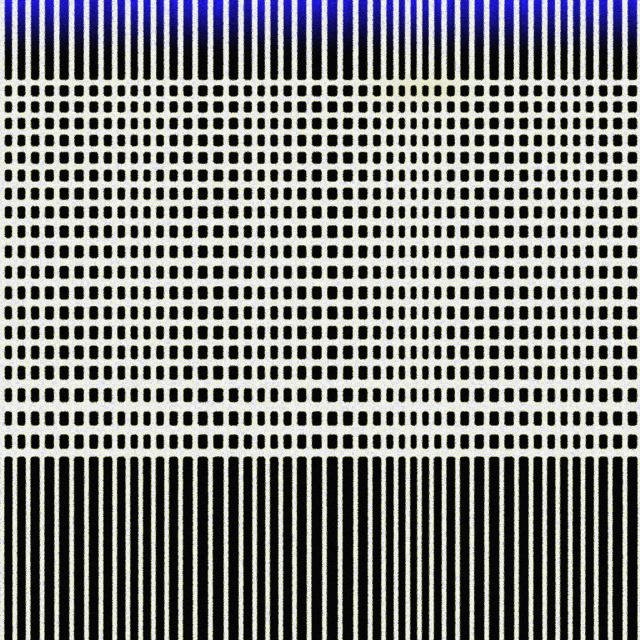
Reproduce this pattern procedurally as a Shadertoy shader.

```glsl
// A woven lattice of uneven white threads on black, with a blue glow along the top.

const int COLUMNS = 46;
const int ROWS = 19;
const float GRID_TOP = 0.125;      // heights are measured down from the top edge
const float GRID_BOTTOM = 0.7135;

const vec3 INK = vec3(0.01, 0.01, 0.025);
const vec3 PAPER = vec3(0.96, 0.97, 0.96);
const vec3 LAVENDER = vec3(0.75, 0.75, 0.94);
const vec3 STRAW = vec3(0.88, 0.88, 0.64);
const vec3 OLIVE = vec3(0.22, 0.23, 0.12);
const vec3 BLUE = vec3(0.10, 0.07, 0.88);

float hash(vec2 p) {
    vec3 q = fract(vec3(p.xyx) * 0.1031);
    q += dot(q, q.yzx + 33.33);
    return fract((q.x + q.y) * q.z);
}

float bump(float x, float centre, float width) {
    float t = (x - centre) / width;
    return exp(-0.5 * t * t);
}

// Middle of a dark column: even pitch, a slow sway and local bunching
float columnCentre(float i) {
    float sway = 0.0030 * cos(6.2832 * (i - 6.9) / 10.15);
    float bunching = 0.0117 * bump(i, 24.6, 2.7)
                   + 0.0026 * bump(i, 16.5, 1.2)
                   + 0.0018 * bump(i, 39.5, 1.8);
    return 0.0143 + 0.02164 * i + sway + bunching;
}

// Middle of a row of holes: the pitch grows downwards
float rowCentre(float j) {
    float stretch = -0.000306 * j * (float(ROWS - 1) - j);
    float drift = 0.0042 * bump(j, 11.0, 1.7) - 0.0029 * bump(j, 15.2, 1.0);
    return 0.1419 + 0.03046 * j + stretch + drift;
}

// Distance to the middle line of the nearest vertical thread
float threadDistance(float x) {
    float nearest = 1.0;
    float previous = columnCentre(-1.0);
    for (int i = 0; i <= COLUMNS; i++) {
        float centre = columnCentre(float(i));
        nearest = min(nearest, abs(x - 0.5 * (previous + centre)));
        previous = centre;
    }
    return nearest;
}

// Positive between the horizontal threads, and above and below the lattice
float rowGap(float y) {
    float gap = max(GRID_TOP - y, y - GRID_BOTTOM);
    for (int j = 0; j < ROWS; j++) {
        float halfHeight = mix(0.0086, 0.0112, float(j) / float(ROWS - 1));
        gap = max(gap, halfHeight - abs(y - rowCentre(float(j))));
    }
    return gap;
}

// Joins two gaps into a hole with rounded corners, positive inside
float roundedHole(vec2 gap, float radius) {
    return radius - length(max(radius - gap, 0.0));
}

vec3 paperColour(vec2 p, float grain) {
    vec3 fleck = mix(STRAW, LAVENDER, smoothstep(0.3, 0.7, grain));
    vec3 colour = mix(PAPER, fleck, 0.55 * abs(2.0 * grain - 1.0));
    float stain = bump(p.x, 0.66, 0.05) * bump(p.y, 0.14, 0.016);
    return mix(colour, STRAW, 0.4 * stain);
}

vec3 inkColour(vec2 p, float grain) {
    float glow = 1.0 - smoothstep(-0.025, 0.092, p.y);
    float flicker = 0.85 + 0.3 * hash(vec2(floor(p.x * 92.0), 7.0));
    return INK + OLIVE * 0.12 * grain + BLUE * glow * flicker * (0.85 + 0.3 * grain);
}

void mainImage(out vec4 fragColor, in vec2 fragCoord) {
    vec2 p = fragCoord / iResolution.xy;
    p.y = 1.0 - p.y;
    float grain = hash(floor(p * 512.0));

    // Threads are thicker inside the lattice than in the loose fringe
    float halfThread = mix(0.0044, 0.0037, smoothstep(0.708, 0.718, p.y));
    vec2 gap = vec2(threadDistance(p.x) - halfThread, rowGap(p.y));
    float hole = roundedHole(gap, 0.0042) + (grain - 0.5) * 0.0007;

    // Soft edges pass through straw and olive
    float soft = max(0.0017, 0.8 / iResolution.y);
    float thread = 1.0 - smoothstep(-soft, soft, hole);
    vec3 colour = mix(inkColour(p, grain), paperColour(p, grain), thread);
    float fringe = 4.0 * thread * (1.0 - thread) * smoothstep(0.05, 0.12, p.y);
    colour.b -= 0.13 * fringe;

    fragColor = vec4(clamp(colour, 0.0, 1.0), 1.0);
}
```
